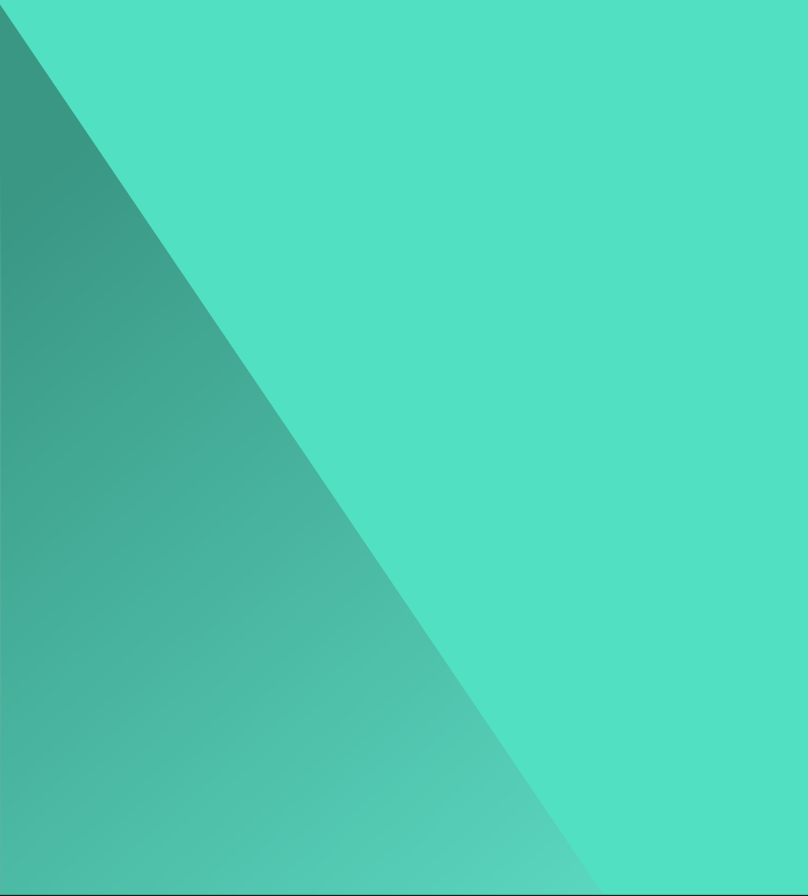
A Shadertoy shader for this background:

```glsl
// Flat mint field with a shaded teal triangle filling the lower left.

const vec3 MINT = vec3(0.322, 0.878, 0.765);
const vec3 TEAL_DARK = vec3(0.225, 0.592, 0.518);
const vec3 TEAL_LIGHT = vec3(0.355, 0.842, 0.750);
const vec3 RIM_GREY = vec3(0.420, 0.690, 0.630);
const vec3 BASE_DARK = vec3(0.030, 0.130, 0.110);

// Signed distance to the line a-b, negative on its right-hand side
float lineDistance(vec2 p, vec2 a, vec2 b) {
    vec2 along = normalize(b - a);
    return dot(p - a, vec2(-along.y, along.x));
}

// Antialiased coverage of the region where the distance is negative
float coverage(float dist, float pixel) {
    return clamp(0.5 - dist / pixel, 0.0, 1.0);
}

// Linear ramp along a direction, measured from an anchor point
float ramp(vec2 p, vec2 anchor, vec2 direction, float start, float end) {
    float travel = dot(p - anchor, normalize(direction));
    return clamp((travel - start) / (end - start), 0.0, 1.0);
}

// Diagonal shading, darkest near the upper left corner
vec3 triangleShade(vec2 p) {
    float t = ramp(p, vec2(0.0, 1.0), vec2(0.66, -0.75), 0.18, 1.195);
    return mix(TEAL_DARK, TEAL_LIGHT, t);
}

void mainImage(out vec4 fragColor, in vec2 fragCoord) {
    // Canvas height is one unit
    float pixel = 1.0 / iResolution.y;
    vec2 p = fragCoord * pixel;

    // Triangle below the falling diagonal
    vec2 edgeTop = vec2(0.0, 0.995);
    vec2 edgeFoot = vec2(0.6745, 0.0);
    float inside = coverage(lineDistance(p, edgeFoot, edgeTop) * -1.0, pixel);
    vec3 color = mix(MINT, triangleShade(p), inside);

    // Faint rim on the left side and a hairline along the base
    float hairline = 0.0013;
    float rim = coverage(p.x - hairline, pixel) * inside;
    rim *= 1.0 - smoothstep(0.65, 0.85, p.y);
    color = mix(color, RIM_GREY, 0.4 * rim);
    color = mix(color, BASE_DARK, coverage(p.y - hairline, pixel));

    fragColor = vec4(color, 1.0);
}
```
